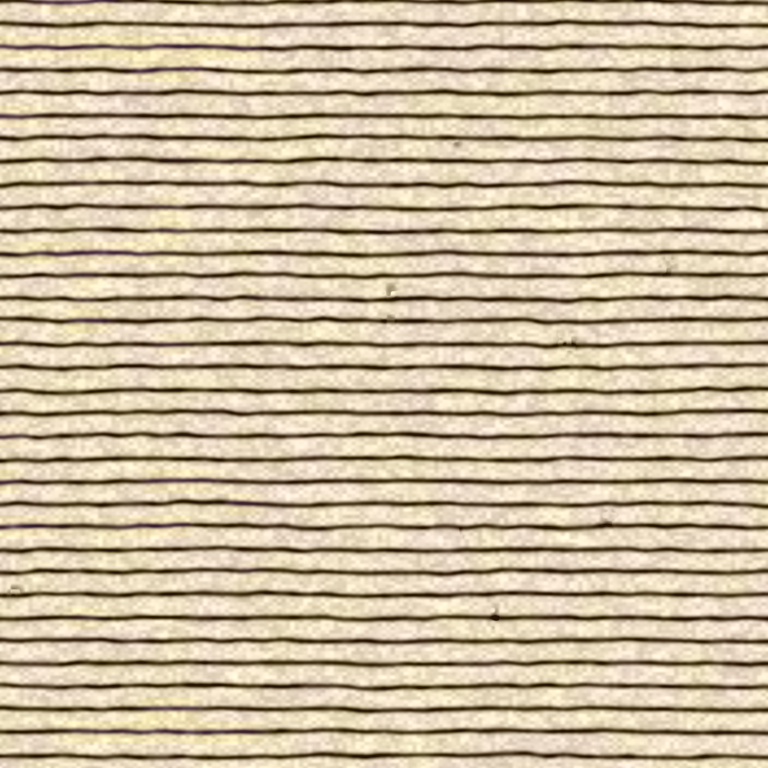
This texture is drawn by a Shadertoy shader. Its source:

```glsl
// Cream ribbed paper ruled with thin, wavering dark brown lines.
// Each line is a soft Gaussian groove bent by noise; fibre grain, stains
// and smudges add to one shade value that darkens the paper.

#define ROWS 33.66        // line spacings over the canvas height
#define FIRST_LINE 0.0169 // height of the lowest line
#define LINE_WIDTH 0.12   // groove radius, in spacings
#define WAVER 0.17        // sideways drift of a line, in spacings
#define GRAIN 220.0       // fibre cells across the canvas
#define GRAIN_DEPTH 0.36
#define SMUDGES 9

const vec3 PAPER = vec3(0.99, 0.93, 0.83);
const vec3 INK = vec3(0.14, 0.075, 0.015);
const vec3 ABSORPTION = vec3(0.67, 0.68, 0.69); // light lost per unit of shade

float hash(vec2 p) {
    vec3 q = fract(vec3(p.xyx) * 0.1031);
    q += dot(q, q.yzx + 33.33);
    return fract((q.x + q.y) * q.z);
}

float noise(vec2 p) {
    vec2 cell = floor(p), f = fract(p);
    f = f * f * (3.0 - 2.0 * f);
    return mix(mix(hash(cell), hash(cell + vec2(1, 0)), f.x),
               mix(hash(cell + vec2(0, 1)), hash(cell + vec2(1, 1)), f.x), f.y);
}

// Vertical offset of a line, partly shared with its neighbours
float lineOffset(float x, float id) {
    float drift = noise(vec2(x * 12.0, id * 0.37 + 5.0)) - 0.5;
    float ripple = noise(vec2(x * 38.0, id * 0.8 + 40.0)) - 0.5;
    float jitter = hash(vec2(id, 71.0)) - 0.5;
    return WAVER * (drift + 0.6 * ripple + 0.4 * jitter);
}

// Fine fibres with broader, fainter mottling
float paperShade(vec2 uv) {
    float fine = noise(uv * GRAIN * vec2(0.8, 1.0));
    float coarse = noise(uv * GRAIN * vec2(0.3, 0.5) + 19.0);
    float mottle = mix(fine, coarse, 0.35) - 0.5;
    return 0.075 + GRAIN_DEPTH * mottle;
}

// Small irregular grey marks scattered over the sheet
float smudgeShade(vec2 uv) {
    float shade = 0.0;
    for (int i = 0; i < SMUDGES; i++) {
        float seed = float(i) * 7.0;
        vec2 center = vec2(hash(vec2(seed, 3.0)), hash(vec2(seed, 11.0)));
        vec2 radius = 0.005 + 0.009 * vec2(hash(vec2(seed, 23.0)), hash(vec2(seed, 31.0)));
        vec2 d = (uv - center) / radius;
        shade += exp(-dot(d, d));
    }
    return 0.55 * shade * smoothstep(0.3, 0.75, noise(uv * 170.0 + 60.0));
}

void mainImage(out vec4 fragColor, in vec2 fragCoord) {
    vec2 uv = fragCoord / iResolution.xy;

    // Nearest line and the distance to it, in spacings
    float row = (uv.y - FIRST_LINE) * ROWS;
    float id = floor(row + 0.5);
    float d = row - id - lineOffset(uv.x, id);

    // Groove, uneven in width and strength along its length
    float width = LINE_WIDTH * (0.88 + 0.24 * noise(vec2(uv.x * 45.0, id * 3.7)));
    float strength = 0.95 + 0.35 * noise(vec2(uv.x * 60.0, id * 5.3 + 9.0));
    float groove = exp(-d * d / (width * width));

    float shade = paperShade(uv) * (1.0 - 0.6 * groove) + smudgeShade(uv);
    shade += strength * groove;

    // Warm drift in the paper between pink and yellow
    float warmth = noise(uv * vec2(22.0, 30.0)) - 0.5;
    vec3 paper = PAPER + warmth * vec3(0.0, 0.025, -0.05);
    vec3 color = max(paper - shade * ABSORPTION, INK);

    // Faded violet stretches of line with yellow beside them, on the left
    float faded = smoothstep(0.68, 0.85, noise(vec2(uv.x * 9.0, id * 1.9 + 13.0)));
    faded *= 1.0 - smoothstep(0.32, 0.36, uv.x);
    color += faded * mix(vec3(0.01, 0.01, -0.06), vec3(0.08, 0.05, 0.20), groove);

    fragColor = vec4(clamp(color, 0.0, 1.0), 1.0);
}
```
